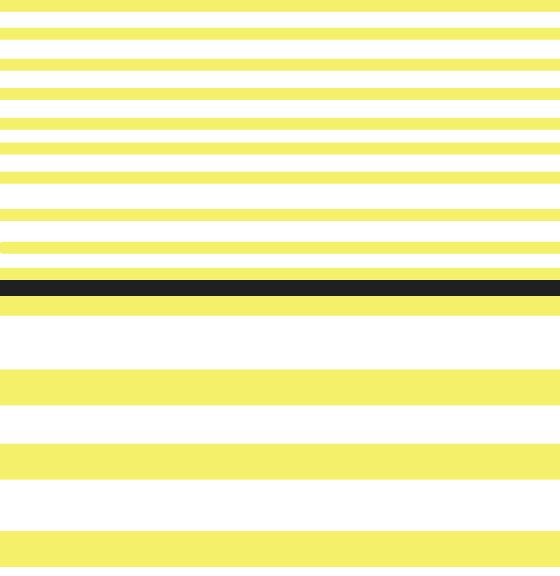
Top: the whole. Bottom: its middle third, enlarged.
Write a WebGL 1 fragment shader that draws this pattern.

```glsl
precision highp float;
// Ten yellow horizontal stripes on white, unevenly spaced, one with a rounded left end.
uniform vec2 u_resolution;

// Height of a stripe's centre: even steps nudged by layered sines.
float stripeCentre(float index) {
    float phase = index * 3.14159265 / 9.0;
    vec4 slow = sin(phase * vec4(1.0, 2.0, 3.0, 4.0));
    vec4 fast = sin(phase * vec4(5.0, 6.0, 7.0, 8.0));
    float wobble = dot(slow, vec4(0.01067, 0.0013, -0.00633, -0.01112))
                 + dot(fast, vec4(-0.00326, 0.00056, 0.00263, -0.00094));
    return 0.0221 + 0.10634 * index + wobble;
}

// Distance to a band running right from a round cap centred at capX.
float stripeDistance(vec2 p, float capX, float centreY) {
    return length(vec2(min(p.x - capX, 0.0), p.y - centreY)) - 0.0214;
}

void main() {
    // Canvas height is one unit.
    vec2 p = gl_FragCoord.xy / u_resolution.y;

    float nearest = 1.0;
    for (int i = 0; i < 10; i++) {
        // Only the second stripe from the bottom shows its cap.
        float capX = i == 1 ? 0.013 : -1.0;
        nearest = min(nearest, stripeDistance(p, capX, stripeCentre(float(i))));
    }

    // Blend over one pixel at the edges.
    float ink = clamp(0.5 - nearest * u_resolution.y, 0.0, 1.0);
    vec3 colour = mix(vec3(1.0), vec3(0.96, 0.94, 0.41), ink);
    gl_FragColor = vec4(colour, 1.0);
}
```
